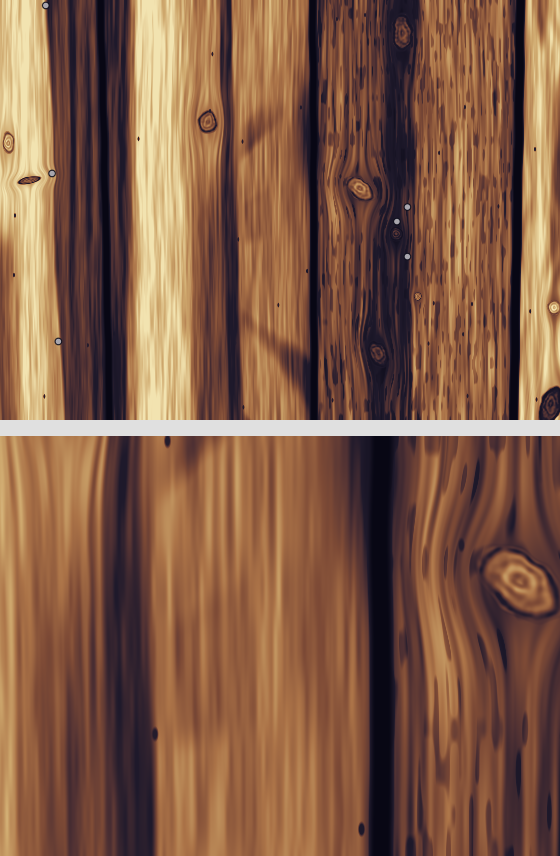
Top, the full canvas; bottom, a detail of the centre.
Write a WebGL 1 fragment shader that draws this texture.

```glsl
precision highp float;
// Four weathered, scorched wooden planks with streaked grain, knots, nails and dark gaps.
uniform vec2 u_resolution;

float sq(float v) { return v * v; }

float hash(vec2 p) { return fract(sin(dot(p, vec2(127.1, 311.7))) * 43758.5453); }

float noise(vec2 p) {
  vec2 i = floor(p), f = fract(p);
  f = f * f * (3.0 - 2.0 * f);
  return mix(mix(hash(i), hash(i + vec2(1, 0)), f.x),
             mix(hash(i + vec2(0, 1)), hash(i + vec2(1, 1)), f.x), f.y);
}

// Soft-edged strip from a to b
float band(float x, float a, float b, float soft) {
  return smoothstep(a - soft, a + soft, x) - smoothstep(b - soft, b + soft, x);
}

// Wood colour from soot (-1) through char (0) to pale straw (1)
vec3 woodRamp(float tone) {
  float t = tone * 5.0;
  vec3 c = mix(vec3(0.02, 0.02, 0.07), vec3(0.12, 0.10, 0.17), clamp(tone + 1.0, 0.0, 1.0));
  c = mix(c, vec3(0.31, 0.19, 0.20), clamp(t, 0.0, 1.0));
  c = mix(c, vec3(0.49, 0.29, 0.21), clamp(t - 1.0, 0.0, 1.0));
  c = mix(c, vec3(0.67, 0.45, 0.28), clamp(t - 2.0, 0.0, 1.0));
  c = mix(c, vec3(0.81, 0.66, 0.43), clamp(t - 3.0, 0.0, 1.0));
  return mix(c, vec3(0.95, 0.89, 0.69), clamp(t - 4.0, 0.0, 1.0));
}

// Knot state: x = grain bend, y = knot tone, z = knot mask, w = dark halo
vec4 addKnot(vec4 k, vec2 p, vec2 centre, vec2 radius, float tilt, float tone) {
  vec2 d = p - centre;
  float s = sin(tilt), c = cos(tilt);
  vec2 q = vec2(c * d.x + s * d.y, c * d.y - s * d.x) / radius;
  float r = length(q) + 0.3 * (noise(p * 70.0) - 0.5);
  float mask = 1.0 - smoothstep(1.05, 1.3, r);
  float heart = tone + 0.12 * sin(r * 15.0 + 3.0 * noise(p * 90.0))
              - 0.4 * exp(-sq((r - 1.0) / 0.17)) + 0.2 * (noise(p * 200.0) - 0.5);
  k.x -= d.x * 0.85 * exp(-0.3 * (q.x * q.x + 0.5 * q.y * q.y));
  k.y = mix(k.y, heart, mask);
  k.z = max(k.z, mask);
  k.w += exp(-0.6 * (q.x * q.x + 0.4 * q.y * q.y));
  return k;
}

float leftPlank(float x, float y, float streak) {
  float t = 0.93 - 0.22 * smoothstep(0.07, 0.14, x);
  t -= 0.45 * (1.0 - smoothstep(0.015, 0.05, x)) * (1.0 - smoothstep(0.35, 0.52, y));
  float scorch = smoothstep(-0.005, 0.007, x - mix(0.148, 0.108, y));
  return mix(t, 0.42 * streak - 0.05, scorch);
}

float secondPlank(float x, float y, float streak) {
  float t = mix(0.25 * streak, 0.93, smoothstep(0.292, 0.335, x));
  t = mix(t, 0.68, smoothstep(0.40, 0.47, x));
  t = mix(t, 0.22, 0.85 * band(x, 0.465, 0.56, 0.02) * (1.0 - smoothstep(0.35, 0.75, y)));
  float slope = mix(-1.0, 0.9, smoothstep(0.2, 0.6, y));
  float bars = noise(vec2(x * 5.0, (y - slope * (x - 0.65)) * 11.0));
  float right = smoothstep(0.56, 0.60, x);
  t -= right * (1.0 - smoothstep(0.6, 0.8, y)) * (0.08 + 0.36 * smoothstep(0.45, 0.75, bars));
  t -= 0.5 * smoothstep(0.67, 0.745, x) * (0.25 + exp(-sq((y - 0.7) / 0.12)));
  float centre = mix(0.562, 0.535, y);
  return mix(t, 0.04, 0.9 * band(x, centre - 0.015, centre + 0.014, 0.006));
}

float thirdPlank(float x, float y, float streak) {
  float t = 0.22 + 0.22 * streak;
  t = mix(t, 0.54, smoothstep(0.96, 1.02, x));
  t -= 0.12 * smoothstep(1.16, 1.23, x);
  return mix(t, 0.0, 0.92 * band(x, mix(0.875, 0.915, y), 0.97, 0.022));
}

float rightPlank(float x, float y) {
  float rings = sin(x * 170.0 + 9.0 * noise(vec2(x * 9.0, y * 7.0)));
  return 0.83 + 0.09 * rings - 0.4 * smoothstep(0.6, 0.85, noise(vec2(x * 28.0, y * 4.0)));
}

void main() {
  vec2 p = gl_FragCoord.xy / u_resolution.y;

  // Knots, placed by hand along the boards
  vec4 k = vec4(0.0);
  k = addKnot(k, p, vec2(0.495, 0.710), vec2(0.020, 0.023), 0.0, 0.50);
  k = addKnot(k, p, vec2(0.958, 0.922), vec2(0.021, 0.038), 0.0, 0.26);
  k = addKnot(k, p, vec2(0.858, 0.550), vec2(0.034, 0.020), -0.6, 0.54);
  k = addKnot(k, p, vec2(0.901, 0.158), vec2(0.020, 0.027), 0.4, 0.18);
  k = addKnot(k, p, vec2(0.943, 0.443), vec2(0.014, 0.015), 0.0, 0.08);
  k = addKnot(k, p, vec2(0.995, 0.293), vec2(0.008, 0.009), 0.0, 0.60);
  k = addKnot(k, p, vec2(1.320, 0.267), vec2(0.014, 0.016), 0.0, 0.85);
  k = addKnot(k, p, vec2(1.311, 0.035), vec2(0.022, 0.040), -0.3, 0.15);
  k = addKnot(k, p, vec2(0.020, 0.660), vec2(0.012, 0.022), 0.0, 0.80);
  k = addKnot(k, p, vec2(0.070, 0.571), vec2(0.024, 0.007), 0.2, 0.40);

  // Grain coordinates and streaks
  float x = p.x + k.x + 0.014 * (noise(p * vec2(7.0, 3.0)) - 0.5);
  float streak = noise(vec2(x * 75.0, p.y * 1.6));
  float fine = noise(vec2(x * 190.0, p.y * 8.0));
  float hair = noise(vec2(x * 320.0, p.y * 22.0));
  float dash = smoothstep(0.62, 0.82, noise(vec2(x * 210.0 + 40.0, p.y * 30.0)));
  float e = x + 0.018 * (streak - 0.5);

  // Gap centres, each leaning a little
  float wobble = 0.004 * (noise(vec2(3.0, p.y * 12.0)) - 0.5);
  vec3 gaps = vec3(mix(0.262, 0.240, p.y), mix(0.749, 0.745, p.y), mix(1.224, 1.240, p.y)) + wobble;

  // Tone of the board under this point
  float tone = leftPlank(e, p.y, streak), contrast = 0.22;
  if (p.x > gaps.x) { tone = secondPlank(e, p.y, streak); contrast = 0.30; }
  if (p.x > gaps.y) { tone = thirdPlank(e, p.y, streak) - 0.22 * dash; contrast = 0.48; }
  if (p.x > gaps.z) { tone = rightPlank(x, p.y); contrast = 0.20; }
  tone += contrast * (fine - 0.5) + 0.16 * (streak - 0.5) + 0.14 * (hair - 0.5);
  tone = mix(tone - 0.22 * min(k.w, 1.0), k.y, k.z);

  // Scattered dark pits
  vec2 cell = floor(p * 13.0);
  vec2 pit = fract(p * 13.0) - 0.25 - 0.5 * vec2(hash(cell), hash(cell + 7.0));
  float pitMask = 1.0 - smoothstep(0.5, 1.2, length(pit / vec2(0.035, 0.075)));
  tone = mix(tone, 0.02, pitMask * step(0.78, hash(cell + 19.0)));

  // Gaps with shaded edges
  vec3 away = abs(p.x - gaps) - vec3(0.008, 0.008, 0.010);
  float gap = min(away.x, min(away.y, away.z));
  tone -= 0.25 * exp(-max(gap, 0.0) * 110.0);
  tone = mix(-0.9, tone, smoothstep(-0.003, 0.003, gap));
  vec3 colour = woodRamp(tone);

  // Grey nail heads in two columns
  for (int i = 0; i < 3; i++) {
    float n = float(i);
    vec2 leftNail = vec2(0.139 - 0.015 * n, 0.187 + 0.4 * n);
    vec2 rightNail = vec2(0.970 - 0.025 * mod(n, 2.0), 0.389 + 0.118 * sqrt(n * 0.5));
    float d = min(distance(p, leftNail), distance(p, rightNail));
    colour = mix(colour, vec3(0.06, 0.06, 0.11), 1.0 - smoothstep(0.007, 0.011, d));
    colour = mix(colour, vec3(0.66, 0.65, 0.68), 1.0 - smoothstep(0.005, 0.008, d));
  }
  gl_FragColor = vec4(colour, 1.0);
}
```
